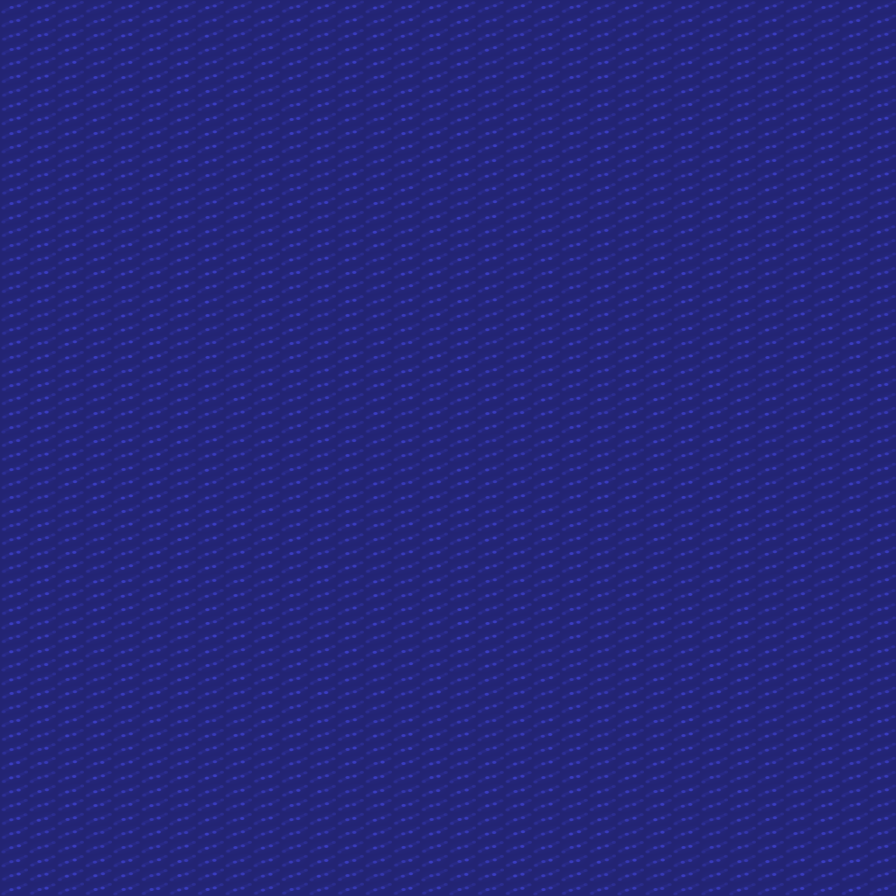
This texture is drawn by a WebGL 2 fragment shader. Its source:

```glsl
#version 300 es
precision highp float;

uniform vec2 u_resolution;
out vec4 fragColor;

float hash(vec2 cell, float seed) {
    vec3 p = fract(vec3(cell, cell.x + seed) * vec3(0.1031, 0.1030, 0.0973));
    p += dot(p, p.yzx + 33.33);
    return fract((p.x + p.y) * p.z);
}

// Small ellipse, 1 at its heart and 0 outside
float fleck(vec2 offset, vec2 radius, float blur) {
    float d = (length(offset / radius) - 1.0) * radius.y;
    return 1.0 - smoothstep(-blur, blur, d);
}

void main() {
    // Grid of wide cells, measured in threads of 1/512 canvas
    vec2 grid = vec2(32.0, 64.0);
    vec2 p = gl_FragCoord.xy / u_resolution * grid;
    vec2 cell = mod(floor(p), grid);
    vec2 d = (fract(p) - 0.5) * vec2(16.0, 8.0);
    float blur = 0.15 + 0.45 * 512.0 / u_resolution.y;
    float slope = 0.37;

    // Faint stroke climbing through the cell, fading at its ends
    float across = abs(d.y - slope * d.x);
    float reach = 1.0 - smoothstep(5.0, 8.0, abs(d.x));
    float stroke = reach * (1.0 - smoothstep(0.8 - blur, 0.8 + blur, across));
    float glow = reach * exp(-0.15 * across * across);

    // Bright stitches along the stroke, strongest in the middle
    float stitch = 0.0;
    for (int k = 0; k < 4; k++) {
        float n = float(k) - 1.5;
        vec2 center = vec2(4.2 * n + 0.5, 4.2 * slope * n);
        center.y += 0.6 * (mod(float(k), 2.0) - 0.5);
        center += 0.5 * (hash(cell, 5.0 * n + 41.0) - 0.5);
        float strength = abs(n) < 1.0 ? 0.95 : 0.35;
        strength *= 0.65 + 0.35 * hash(cell, 7.0 * n + 23.0);
        float spot = fleck(d - center, vec2(1.15, 0.8), blur);
        stitch = max(stitch, spot * strength);
    }

    // Deep cloth, faint stroke, bright stitches
    vec3 color = mix(vec3(0.136, 0.142, 0.455), vec3(0.142, 0.148, 0.475), glow);
    color = mix(color, vec3(0.16, 0.165, 0.535), 0.75 * stroke);
    color = mix(color, vec3(0.235, 0.245, 0.78), stitch);
    fragColor = vec4(color, 1.0);
}
```
